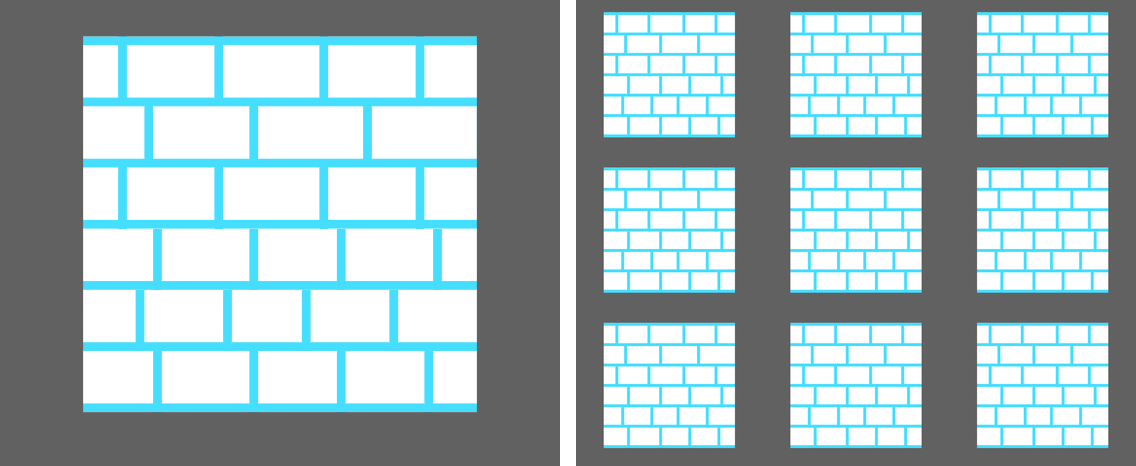
Left: one tile. Right: repeated 3 by 3.
Give the GLSL for this pattern, as a WebGL 2 fragment shader.

```glsl
#version 300 es
precision highp float;

uniform vec2 u_resolution;
out vec4 fragColor;

// Lengths are in cells; one cell is the joint width.
const vec2 CANVAS = vec2(64.0, 53.3333);
const vec2 WALL_ORIGIN = vec2(9.5, 6.1667);
const vec2 WALL_SIZE = vec2(45.0, 43.0);
const float COURSE_PITCH = 7.0;
const float JOINT_HALF = 0.5;
const int COURSES = 6;
const int MAX_JOINTS = 4;

const vec3 SURROUND = vec3(0.38);
const vec3 BRICK = vec3(1.0);
const vec3 MORTAR = vec3(0.27, 0.87, 1.0);

// First joint and mean joint spacing of each course, bottom to top.
const vec2 COURSE_LAYOUT[COURSES] = vec2[COURSES](
    vec2(8.9, 10.3), vec2(6.7, 9.6), vec2(8.5, 10.5),
    vec2(4.1, 11.5), vec2(7.1, 12.65), vec2(4.1, 11.5));

// Pixel coverage of a band, from the distance to its centre line.
float band(float dist, float halfWidth, float pixel) {
    return clamp((halfWidth - dist) / pixel + 0.5, 0.0, 1.0);
}

// Horizontal joints at a constant pitch.
float bedJoints(float y, float pixel) {
    float halfPitch = 0.5 * COURSE_PITCH;
    float dist = abs(mod(y - JOINT_HALF + halfPitch, COURSE_PITCH) - halfPitch);
    return band(dist, JOINT_HALF, pixel);
}

// Vertical joints, snapped to whole cells so brick lengths vary.
float headJoints(vec2 p, float pixel) {
    int course = clamp(int(floor(p.y / COURSE_PITCH)), 0, COURSES - 1);
    vec2 layout_ = COURSE_LAYOUT[course];
    float cover = 0.0;
    for (int i = 0; i < MAX_JOINTS; i++) {
        float centre = floor(layout_.x + layout_.y * float(i)) + JOINT_HALF;
        cover = max(cover, band(abs(p.x - centre), JOINT_HALF, pixel));
    }
    return cover;
}

void main() {
    vec2 pixel = CANVAS / u_resolution;
    vec2 p = gl_FragCoord.xy * pixel - WALL_ORIGIN;

    // Mortar over brick
    float mortar = max(bedJoints(p.y, pixel.y), headJoints(p, pixel.x));
    vec3 wall = mix(BRICK, MORTAR, mortar);

    // Plain surround, equal on opposite edges so the tile is seamless
    vec2 halfSize = 0.5 * WALL_SIZE;
    vec2 fromCentre = abs(p - halfSize);
    float inside = band(fromCentre.x, halfSize.x, pixel.x)
                 * band(fromCentre.y, halfSize.y, pixel.y);

    fragColor = vec4(mix(SURROUND, wall, inside), 1.0);
}
```
